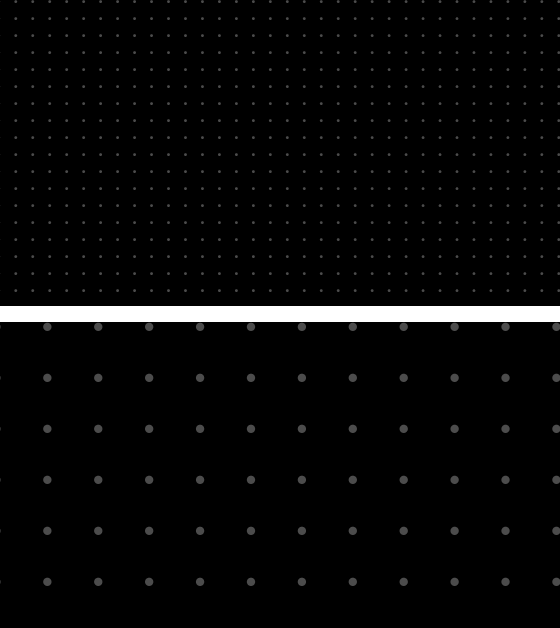
Top, the full canvas; bottom, a detail of the centre.
A WebGL 1 fragment shader for this pattern:

```glsl
precision highp float;
// Sparse, even grid of small round grey dots on black.

uniform vec2 u_resolution;

const vec2 REPEATS = vec2(33.0, 18.0);       // dots across and down
const vec2 DOT_CENTER = vec2(0.930, 0.905);  // position inside a cell
const float DOT_RADIUS = 0.081;              // in cell heights
const vec3 BACKGROUND = vec3(0.0);
const vec3 DOT_COLOR = vec3(0.30);

// Offset from the nearest dot center, in cells; wraps at every cell edge.
vec2 offsetToDot(vec2 cell) {
  return fract(cell - DOT_CENTER + 0.5) - 0.5;
}

void main() {
  vec2 uv = gl_FragCoord.xy / u_resolution;
  vec2 cellPixels = u_resolution / REPEATS;

  // Measure in cell heights so the dots stay round.
  vec2 offset = offsetToDot(uv * REPEATS);
  offset.x *= cellPixels.x / cellPixels.y;
  float edge = length(offset) - DOT_RADIUS;

  // One-pixel edge smoothing.
  float coverage = clamp(0.5 - edge * cellPixels.y, 0.0, 1.0);
  gl_FragColor = vec4(mix(BACKGROUND, DOT_COLOR, coverage), 1.0);
}
```
